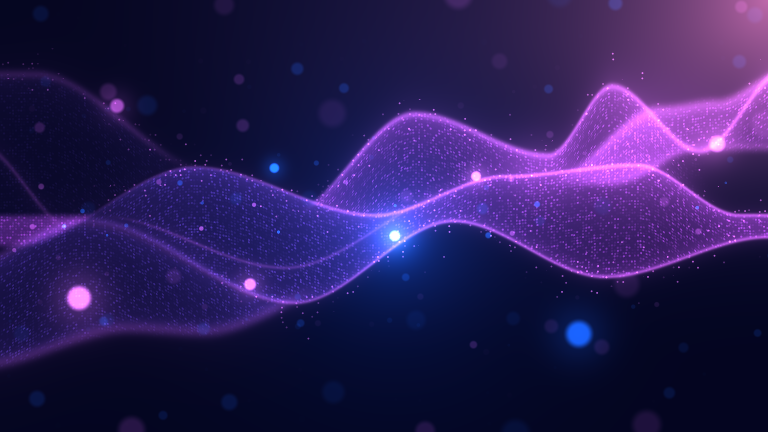
Reproduce this background procedurally as a WebGL 1 fragment shader.

```glsl
precision highp float;
uniform vec2 u_resolution;

const vec3 NAVY = vec3(0.014, 0.02, 0.125);
const vec3 VIOLET = vec3(0.17, 0.11, 0.33);
const vec3 MAGENTA = vec3(0.33, 0.13, 0.39);
const vec3 ORCHID = vec3(0.64, 0.29, 0.66);
const vec3 ROSE = vec3(0.7, 0.36, 0.47);
const vec3 AZURE = vec3(0.08, 0.34, 0.8);
const vec3 PINK = vec3(0.92, 0.45, 0.86);

float hash(vec2 p) {
  vec3 q = fract(vec3(p.xyx) * 0.1031);
  q += dot(q, q.yzx + 33.33);
  return fract((q.x + q.y) * q.z);
}

// Smooth step in height between two turning points
float hop(float x, vec2 a, vec2 b) {
  return (b.y - a.y) * smoothstep(a.x, b.x, x);
}

// Curve through four turning points
float wave(float x, vec2 a, vec2 b, vec2 c, vec2 d) {
  return a.y + hop(x, a, b) + hop(x, b, c) + hop(x, c, d);
}

float fade(float a, float b, float x) {
  return 1.0 - smoothstep(a, b, x);
}

float glow(vec2 p, vec2 centre, float size) {
  vec2 d = (p - centre) / size;
  return exp(-dot(d, d));
}

float strand(float d, float width) {
  return exp(-d * d / (width * width)) + 0.3 * exp(-abs(d) / (width * 4.0));
}

// Distance to a jittered centre in a grid cell
float cellDist(vec2 q, float jitter) {
  vec2 id = floor(q);
  vec2 offset = vec2(hash(id + 5.0), hash(id + 17.0)) - 0.5;
  return length(fract(q) - 0.5 - jitter * offset);
}

// Translucent dotted sheet, brightest near its upper edge
float sheet(vec2 p, float top, float low, float blur) {
  float inside = smoothstep(-blur, blur, top - p.y) * smoothstep(-blur, blur, p.y - low);
  float rim = 0.5 + 0.55 * exp(-abs(top - p.y) / 0.06) + 0.25 * exp(-abs(p.y - low) / 0.035);
  vec2 q = vec2(p.x, p.y - top) * 150.0;
  float dots = pow(hash(floor(q) + 57.0), 3.0) * fade(0.1, 0.6, cellDist(q, 0.3));
  return inside * (rim + 1.25 * dots);
}

// Loose particles that thin out away from an edge
float dust(vec2 p, float d, float seed) {
  vec2 q = p * 85.0 + seed;
  vec2 id = floor(q);
  float present = step(1.0 - 0.4 * exp(-abs(d) / 0.022), hash(id));
  return present * hash(id + 23.0) * fade(0.05, 0.3, cellDist(q, 0.4));
}

float orb(vec2 p, vec2 centre, float r) {
  return fade(r * 0.6, r * 1.15, length(p - centre)) + 0.25 * glow(p, centre, r * 2.2);
}

// One random out-of-focus disc per grid cell
vec3 bokeh(vec2 p, float cell, float chance, float seed) {
  vec2 q = p / cell + seed;
  vec2 id = floor(q);
  float r = 0.06 + 0.09 * hash(id + 29.0);
  float disc = fade(r * 0.6, r * 1.2, cellDist(q, 0.5));
  vec3 tint = mix(AZURE, ORCHID, step(0.6, hash(id + 41.0)));
  return tint * disc * step(hash(id + 53.0), chance) * (0.3 + 0.7 * hash(id + 67.0));
}

void main() {
  vec2 p = gl_FragCoord.xy / u_resolution * vec2(1.7778, 1.0);
  float x = p.x;
  float y = p.y;

  // Ribbon edges
  float mainTop = wave(x, vec2(0.03, 0.43), vec2(0.451, 0.613), vec2(0.868, 0.502), vec2(1.17, 0.592))
    + hop(x, vec2(1.17, 0.592), vec2(1.475, 0.618)) + hop(x, vec2(1.475, 0.618), vec2(1.713, 0.502));
  float mainLow = wave(x, vec2(-0.1, 0.38), vec2(0.197, 0.486), vec2(0.683, 0.299), vec2(1.05, 0.488))
    + hop(x, vec2(1.05, 0.488), vec2(1.4, 0.359)) + hop(x, vec2(1.4, 0.359), vec2(1.78, 0.451));
  float fold = wave(x, vec2(0.0, 0.44), vec2(0.23, 0.5), vec2(0.66, 0.38), vec2(1.1, 0.57));
  float backTop = wave(x, vec2(0.66, 0.5), vec2(0.96, 0.736), vec2(1.27, 0.64), vec2(1.417, 0.8))
    + hop(x, vec2(1.417, 0.8), vec2(1.62, 0.65)) + hop(x, vec2(1.62, 0.65), vec2(1.82, 0.84));
  float farTop = wave(x, vec2(1.27, 0.58), vec2(1.53, 0.745), vec2(1.66, 0.76), vec2(1.82, 0.83));
  float farLow = 0.58 + hop(x, vec2(1.42, 0.58), vec2(1.62, 0.66));
  float frontLow = wave(x, vec2(-0.05, 0.155), vec2(0.3, 0.24), vec2(0.47, 0.232), vec2(0.85, 0.36));
  float leftTop = 0.828 + hop(x, vec2(0.08, 0.828), vec2(0.5, 0.6));
  float leftLine = 0.665 + hop(x, vec2(-0.05, 0.665), vec2(0.17, 0.47));
  float frontFade = fade(0.62, 0.76, x);
  float leftFade = fade(0.3, 0.5, x);
  float rightFade = smoothstep(1.26, 1.42, x);
  float backFade = smoothstep(0.68, 0.85, x);

  // Night backdrop with corner and centre glows
  vec2 core = vec2(0.914, 0.454);
  vec3 col = NAVY + vec3(0.03, 0.03, 0.07) * smoothstep(0.1, 1.0, x) * smoothstep(0.15, 0.7, y);
  col += ROSE * exp(-length(p - vec2(1.778, 1.0)) / 0.36) * smoothstep(0.3, 0.95, y);
  col += vec3(0.01, 0.05, 0.14) * glow(p, core, 0.36);
  col += 0.24 * (bokeh(p, 0.24, 0.42, 7.3) + bokeh(p, 0.15, 0.42, 27.0));

  // Sheets from back to front
  vec3 warm = mix(VIOLET, MAGENTA, smoothstep(0.5, 1.3, x));
  col += VIOLET * 0.2 * leftFade * sheet(p, leftTop, mainTop, 0.025);
  col += MAGENTA * 0.75 * sheet(p, backTop, mainTop, 0.012) * fade(1.45, 1.65, x);
  col += MAGENTA * 0.8 * rightFade * sheet(p, farTop, farLow, 0.022);
  col += warm * 0.85 * sheet(p, mainTop, mainLow, 0.006) * smoothstep(0.05, 0.45, x);
  col += VIOLET * 0.62 * frontFade * sheet(p, mainLow, frontLow, 0.022);

  // Glowing edges, soft on the left and sharp at the centre
  float lit = 0.15 + 0.45 * smoothstep(0.3, 1.05, x);
  float lowWidth = mix(0.013, 0.0045, smoothstep(0.3, 0.7, x));
  float edges = lit * strand(y - mainTop, 0.0045) * smoothstep(0.12, 0.35, x);
  edges += lit * strand(y - mainLow, lowWidth);
  edges += 0.22 * strand(y - fold, 0.004) * smoothstep(0.2, 0.45, x) * fade(0.85, 1.1, x);
  edges += 0.52 * backFade * strand(y - backTop, 0.008);
  edges += rightFade * (0.32 * strand(y - farTop, 0.014) + 0.22 * strand(y - farLow, 0.012));
  edges += 0.22 * frontFade * strand(y - frontLow, 0.016);
  edges += 0.16 * leftFade * strand(y - leftTop, 0.011);
  edges += 0.18 * fade(0.08, 0.17, x) * strand(y - leftLine, 0.008);
  edges += 0.22 * glow(p, vec2(1.5, 0.69), 0.16) + 0.2 * glow(p, vec2(1.25, 0.61), 0.09);
  col += ORCHID * edges;

  // Particles along the edges
  float sparks = dust(p, y - mainTop, 2.0) * smoothstep(0.1, 0.4, x);
  sparks += dust(p, y - mainLow, 31.0) * smoothstep(0.3, 0.7, x);
  sparks += dust(p, y - backTop, 73.0) * backFade + 0.5 * dust(p, y - leftTop, 97.0) * leftFade;
  col += mix(ORCHID, PINK, 0.5) * sparks * 0.85;
  col += 1.2 * bokeh(p, 0.055, 0.2, 83.0) * exp(-abs(y - 0.49) / 0.09);

  // Focal lights
  col += AZURE * (0.55 * glow(p, core, 0.06) + 0.24 * glow(p, core, 0.15));
  col += vec3(0.6, 0.9, 1.0) * orb(p, core, 0.013);
  col += PINK * (orb(p, vec2(1.102, 0.592), 0.012) + 0.75 * orb(p, vec2(1.66, 0.667), 0.02));
  col += PINK * (0.95 * orb(p, vec2(0.183, 0.31), 0.03) + 0.85 * orb(p, vec2(0.579, 0.342), 0.015));
  col += AZURE * (0.85 * orb(p, vec2(1.34, 0.227), 0.033) + 1.2 * orb(p, vec2(0.635, 0.611), 0.012));
  col += ORCHID * 0.75 * orb(p, vec2(0.271, 0.755), 0.018);
  gl_FragColor = vec4(min(col, 1.0), 1.0);
}
```
